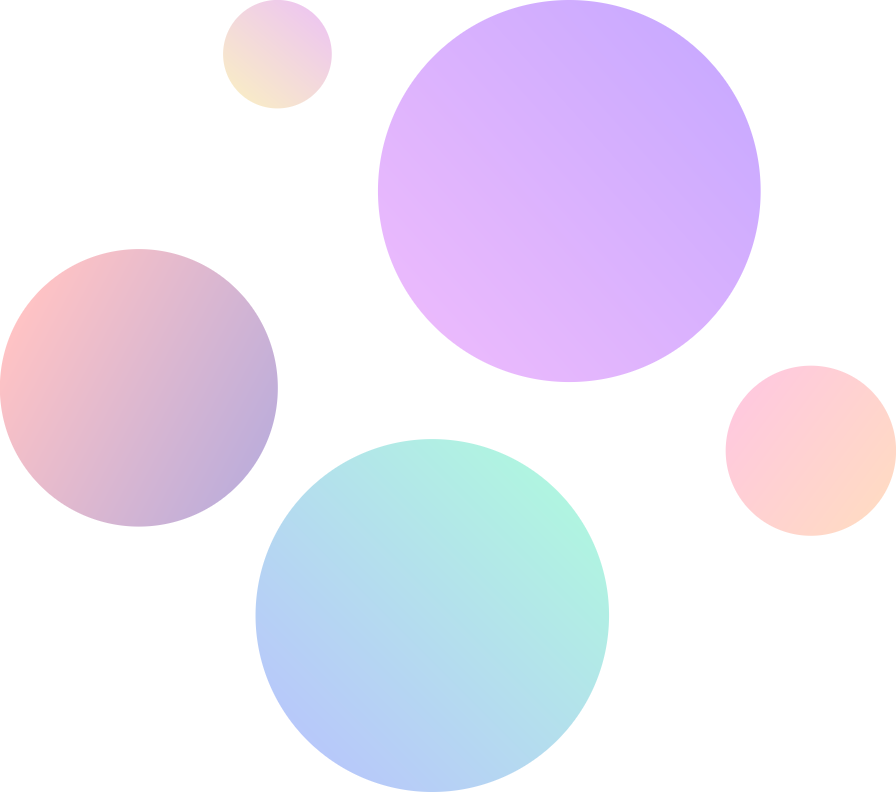
Give the GLSL for this background, as a Shadertoy shader.

```glsl
// Five soft pastel discs with linear gradients, scattered on white.

// Canvas proportions of the layout, in units of its height
const vec2 LAYOUT = vec2(1.1294, 1.0);

// Blends a disc over the base; its gradient runs along the given angle
vec3 addDisc(vec3 base, vec2 p, float pixel, vec2 center, float radius,
             float angle, vec3 startColor, vec3 endColor) {
    vec2 offset = p - center;
    vec2 direction = vec2(cos(angle), sin(angle));
    float along = clamp(0.5 + 0.5 * dot(offset, direction) / radius, 0.0, 1.0);
    float coverage = clamp(0.5 - (length(offset) - radius) / pixel, 0.0, 1.0);
    return mix(base, mix(startColor, endColor, along), coverage);
}

void mainImage(out vec4 fragColor, in vec2 fragCoord) {
    vec2 p = fragCoord / iResolution.xy * LAYOUT;
    float pixel = 1.0 / iResolution.y;
    vec3 color = vec3(1.0);

    // Large violet disc, upper right
    color = addDisc(color, p, pixel, vec2(0.7176, 0.7588), 0.2412, radians(42.0),
                    vec3(0.918, 0.727, 0.99), vec3(0.793, 0.667, 1.0));
    // Small cream and orchid disc, top
    color = addDisc(color, p, pixel, vec2(0.3497, 0.9316), 0.0685, radians(50.0),
                    vec3(0.973, 0.918, 0.788), vec3(0.933, 0.784, 0.933));
    // Rose to mauve disc, left
    color = addDisc(color, p, pixel, vec2(0.175, 0.5103), 0.1752, radians(-28.0),
                    vec3(1.0, 0.765, 0.77), vec3(0.745, 0.68, 0.855));
    // Blue to mint disc, bottom
    color = addDisc(color, p, pixel, vec2(0.5449, 0.2228), 0.2228, radians(45.0),
                    vec3(0.72, 0.785, 0.98), vec3(0.69, 0.96, 0.88));
    // Pink to peach disc, right
    color = addDisc(color, p, pixel, vec2(1.0221, 0.4309), 0.1074, radians(-37.0),
                    vec3(1.0, 0.79, 0.87), vec3(1.0, 0.855, 0.77));

    fragColor = vec4(color, 1.0);
}
```
